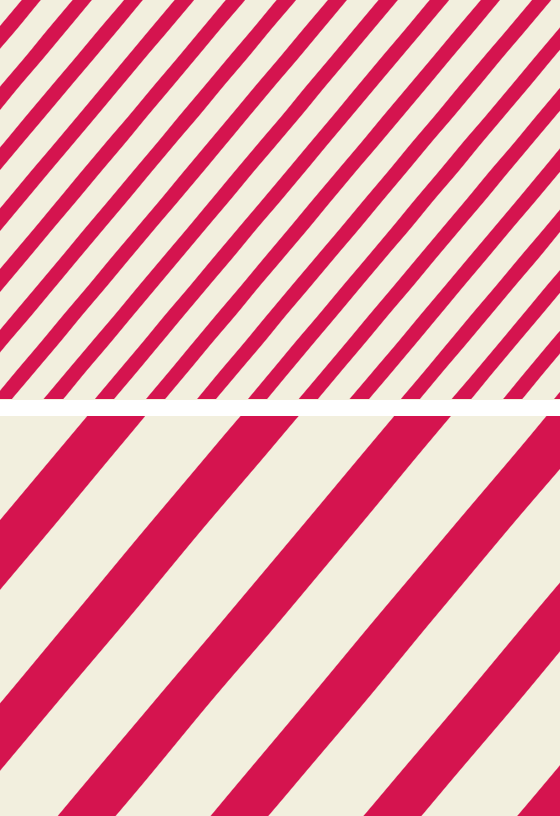
Top, the full canvas; bottom, a detail of the centre.
Write a Shadertoy shader that draws this pattern.

```glsl
// Slanted crimson stripes on a cream ground, with faintly uneven edges.

const vec3 CREAM = vec3(0.949, 0.937, 0.871);
const vec3 CRIMSON = vec3(0.835, 0.078, 0.310);

// Lengths are fractions of the canvas height.
const float PERIOD = 0.1275;     // horizontal spacing of the stripes
const float LEAN = 0.8395;       // horizontal run per unit of rise
const float FIRST_CENTER = 0.0785; // first stripe center on the top edge
const float FILL = 0.377;        // share of each period that is crimson
const float WOBBLE = 0.0006;     // unevenness of the cut edges
const float HEM = 0.0025;        // bare strip along the bottom

float hash(vec2 p) {
    return fract(sin(dot(p, vec2(127.1, 311.7))) * 43758.5453);
}

// Smooth 1D noise in -1..1, with a separate track for each seed.
float edgeNoise(float t, float seed) {
    float cell = floor(t);
    float blend = smoothstep(0.0, 1.0, t - cell);
    float a = hash(vec2(cell, seed));
    float b = hash(vec2(cell + 1.0, seed));
    return 2.0 * mix(a, b, blend) - 1.0;
}

// Signed distance to the nearest stripe, negative inside.
float stripeDistance(vec2 p, float period, float lean, float fill) {
    float across = (p.x + lean * (1.0 - p.y) - FIRST_CENTER) / period;
    float index = floor(across + 0.5);
    float offset = across - index;
    float perpendicular = period / length(vec2(1.0, lean));
    float seed = 2.0 * index + step(0.0, offset);
    float wobble = WOBBLE * edgeNoise(p.y * 14.0, seed);
    return (abs(offset) - 0.5 * fill) * perpendicular + wobble;
}

// Antialiased coverage of a shape from its signed distance.
float coverage(float dist, float pixel) {
    return clamp(0.5 - dist / pixel, 0.0, 1.0);
}

void mainImage(out vec4 fragColor, in vec2 fragCoord) {
    float pixel = 1.0 / iResolution.y;
    vec2 p = fragCoord * pixel;

    float stripe = coverage(stripeDistance(p, PERIOD, LEAN, FILL), 1.1 * pixel);
    stripe *= coverage(HEM - p.y, pixel);

    fragColor = vec4(mix(CREAM, CRIMSON, stripe), 1.0);
}
```
